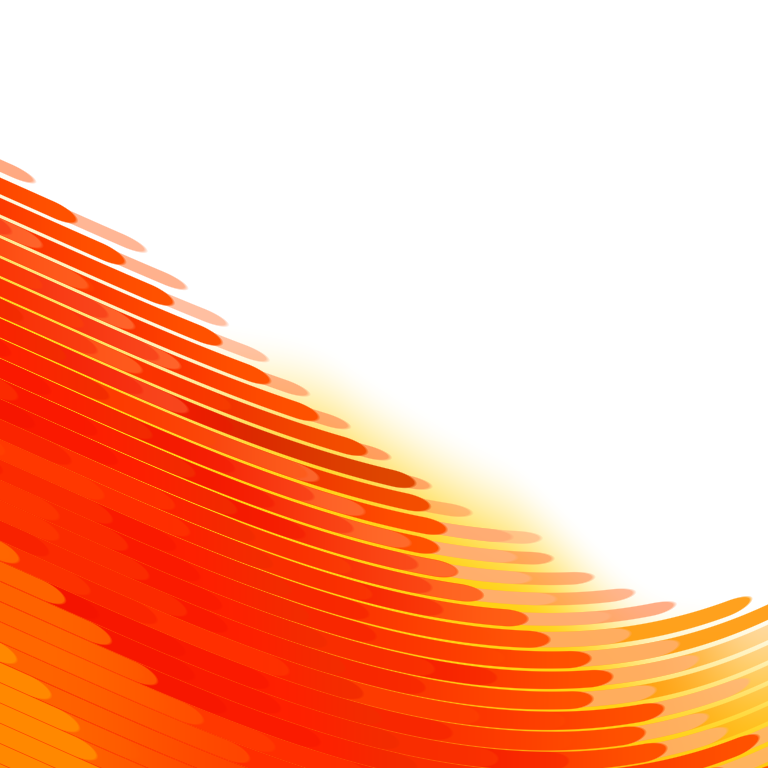
A Shadertoy shader for this background:

```glsl
// A sweeping wave of round-ended stripes in red, orange and gold over white.
// The canvas is bent by a cubic into parallel lanes; every lane stacks several
// bars, longest first, whose ends step along diagonals with a little jitter.

const float SPACING = 0.0264;

float hash(float n) {
    return fract(sin(n * 12.9898) * 43758.5453);
}

// Coverage of a bar running from the left to a rounded tip at x = end
float bar(vec2 p, float end, float halfWidth) {
    float tip = 0.03;
    vec2 q = vec2(max(p.x - end + tip, 0.0) / tip, p.y / halfWidth);
    float d = (length(q) - 1.0) * halfWidth;
    return clamp(0.5 - d * iResolution.y * 0.8, 0.0, 1.0);
}

// White paper with a warm glow that hugs the front of the wave
vec3 backdrop(float x, float depth) {
    float middle = smoothstep(0.2, 0.45, x) * (1.0 - smoothstep(0.65, 0.88, x));
    float warmth = smoothstep(0.0, 1.0, (depth + 4.0 * middle) / 8.0);
    vec3 color = mix(vec3(1.0), vec3(1.0, 0.82, 0.08), warmth);
    return mix(color, vec3(1.0, 0.36, 0.02), smoothstep(7.0, 15.0, depth));
}

void mainImage(out vec4 fragColor, in vec2 fragCoord) {
    vec2 uv = fragCoord / iResolution.xy;
    float x = uv.x;

    // Lane coordinates, counted downward from the crest
    float crest = 0.242 + x * (0.443 + x * (0.057 - 0.341 * x));
    float v = (1.0 - uv.y - crest) / SPACING;
    float lane = floor(v + 0.5);
    vec2 p = vec2(x, (v - lane) * SPACING);
    float depth = v - (x - 0.1) / 0.063;
    float jitter = hash(lane + 31.0) - 0.5;
    float halfWidth = SPACING * mix(0.41, 0.48, smoothstep(2.0, 13.0, depth));

    vec3 color = backdrop(x, depth);

    // Translucent outer bars, turning solid amber at the lower right
    float outerEnd = 0.19 + 0.053 * lane;
    if (lane < 0.0) outerEnd -= 0.092;
    float isAmber = step(13.5, lane);
    outerEnd += 0.046 * isAmber;
    float outerWidth = SPACING * mix(0.31, 0.38, isAmber);
    vec3 outerColor = mix(vec3(1.0, 0.52, 0.3), vec3(1.0, 0.6, 0.04), isAmber);
    float outerAlpha = mix(0.62 + 0.3 * jitter, 0.92, isAmber);
    if (lane > 15.5) outerAlpha = mix(0.9, 0.35, smoothstep(0.82, 1.0, x));
    color = mix(color, outerColor, bar(p, outerEnd, outerWidth) * outerAlpha);

    // Front bars: straight diagonal first, then a ragged one
    float frontEnd = min(0.1 + 0.063 * lane, 0.56);
    if (lane > 8.5) frontEnd = 0.23 + 0.034 * lane + 0.1 * jitter;
    if (lane < 0.0) frontEnd = -1.0;

    // Pale blush between the front bars and the amber
    float blush = bar(p, frontEnd + 0.1 + 0.05 * jitter, outerWidth);
    color = mix(color, vec3(1.0, 0.7, 0.5), blush * step(8.5, lane) * 0.7);

    vec3 frontColor = mix(vec3(0.98, 0.15, 0.0), vec3(1.0, 0.32, 0.0),
                          smoothstep(frontEnd - 0.3, frontEnd, x));
    float shade = exp(-(lane - 7.0) * (lane - 7.0)) * smoothstep(0.15, 0.36, x);
    frontColor *= 1.0 - 0.13 * shade;
    color = mix(color, frontColor, bar(p, frontEnd, halfWidth));

    // Rosy highlights that brighten toward their tips
    float roseEnd = 0.115 + 0.06 * (lane - 3.0);
    if (abs(lane - 6.5) < 1.0) roseEnd -= 0.11;
    roseEnd = min(roseEnd, frontEnd);
    float rose = bar(p, roseEnd, halfWidth * 0.96) * smoothstep(roseEnd - 0.28, roseEnd, x);
    rose *= (1.0 - smoothstep(11.0, 15.0, lane)) * step(1.5, lane);
    color = mix(color, vec3(1.0, 0.45, 0.22), rose * 0.75);

    // Deep red body
    float bodyEnd = min(0.03 + 0.056 * (lane - 6.0), 0.05 + 0.0235 * lane);
    vec3 bodyColor = mix(vec3(1.0, 0.12, 0.0), vec3(0.95, 0.17, 0.0),
                         smoothstep(bodyEnd - 0.15, bodyEnd, x));

    // Faint overlapping bars, with the body drawn in its place among them
    for (int i = -2; i < 5; i++) {
        float n = float(i);
        float r = hash(lane * 1.7 + n * 7.3);
        float end = bodyEnd - 0.12 * n + 0.07 * (r - 0.5);
        if (i == 0) {
            color = mix(color, bodyColor, bar(p, bodyEnd, halfWidth) * 0.92);
        } else {
            vec3 tint = mix(vec3(0.94, 0.06, 0.0), vec3(1.0, 0.3, 0.0), step(0.55, r));
            color = mix(color, tint, bar(p, end, halfWidth) * 0.32);
        }
    }

    // Orange corner at the lower left, in two steps
    float cornerEnd = 0.085 + 0.06 * (lane - 19.0);
    vec3 cornerColor = mix(vec3(1.0, 0.42, 0.0), vec3(1.0, 0.28, 0.0),
                           smoothstep(0.05, 0.35, x));
    color = mix(color, cornerColor, bar(p, cornerEnd, halfWidth) * 0.9);
    float brightEnd = 0.02 + 0.04 * (lane - 23.0) + 0.03 * jitter;
    color = mix(color, vec3(1.0, 0.55, 0.0), bar(p, brightEnd, halfWidth) * 0.9);

    fragColor = vec4(color, 1.0);
}
```
